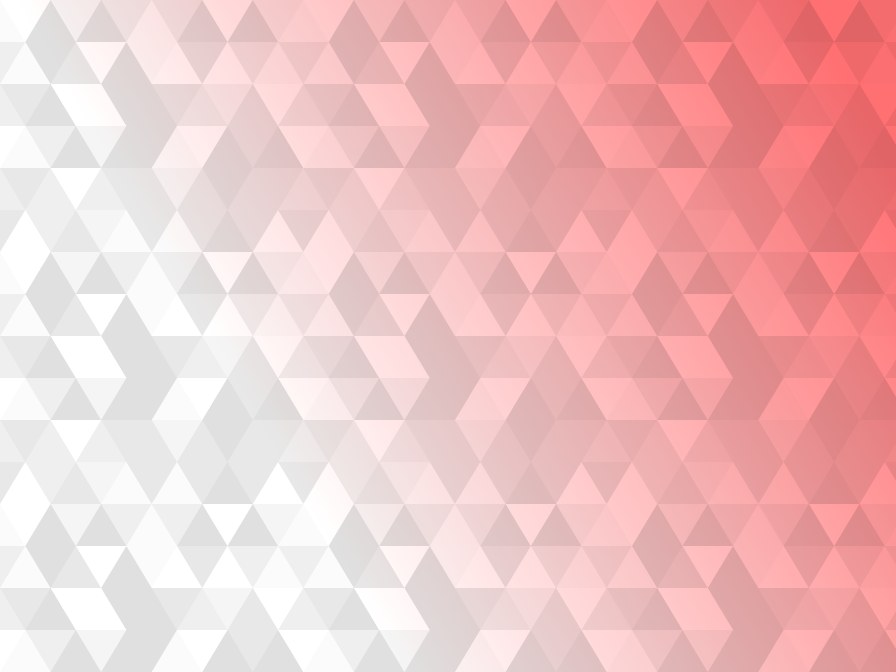
Write a WebGL 2 fragment shader that draws this background.

```glsl
#version 300 es
precision highp float;

uniform vec2 u_resolution;
out vec4 fragColor;

float hash(vec3 p) {
    p = fract(p * vec3(0.1031, 0.1130, 0.0973) + 0.137);
    p += dot(p, p.yzx + 33.33);
    return fract((p.x + p.y) * p.z);
}

// Darkness of the triangle that holds p, from 0 to 1
float facetShade(vec2 p) {
    vec2 grid = p / vec2(0.07523, 0.0625);
    grid.x -= 0.5 * grid.y;
    vec2 cell = floor(grid);
    vec2 local = fract(grid);
    float half_ = step(1.0, local.x + local.y);

    // The mosaic repeats every six columns and six rows
    float band = floor(cell.y / 6.0);
    vec2 tile = mod(vec2(cell.x + 3.0 * band, cell.y), 6.0);

    // A few discrete levels let neighbours merge into larger shapes
    float level = floor(hash(vec3(tile, half_) + 1.0) * 6.0) / 5.0;
    return pow(level, 1.25);
}

void main() {
    vec2 p = gl_FragCoord.xy / u_resolution.y;

    // White to coral along a line tilted by thirty degrees
    float along = dot(p, vec2(0.866, 0.5));
    float blend = clamp((along - 0.52) / 1.01, 0.0, 1.0);
    vec3 color = mix(vec3(1.0), vec3(1.0, 0.44, 0.45), blend);

    // Average the facets over each pixel for smooth edges
    float shade = 0.0;
    for (int i = 0; i < 9; i++) {
        vec2 offset = vec2(i % 3 - 1, i / 3 - 1) / 3.0;
        shade += facetShade(p + offset / u_resolution.y) / 9.0;
    }

    fragColor = vec4(color * (1.0 - 0.12 * shade), 1.0);
}
```
